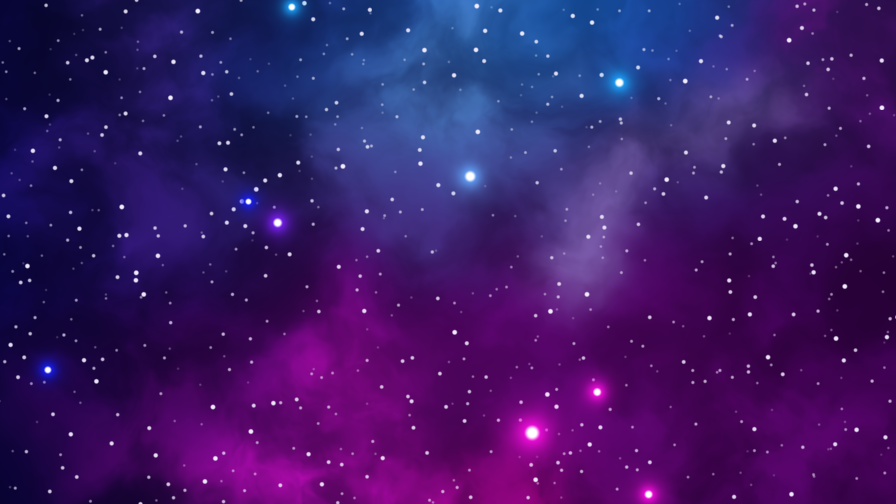
Write a Shadertoy shader that draws this background.

```glsl
const vec3 NAVY    = vec3(0.02, 0.01, 0.17);
const vec3 PLUM    = vec3(0.17, 0.00, 0.24);
const vec3 INDIGO  = vec3(0.03, 0.03, 0.36);
const vec3 VIOLET  = vec3(0.20, 0.09, 0.44);
const vec3 AZURE   = vec3(0.06, 0.34, 0.70);
const vec3 STEEL   = vec3(0.26, 0.46, 0.70);
const vec3 DUSK    = vec3(0.21, 0.21, 0.48);
const vec3 LILAC   = vec3(0.47, 0.38, 0.64);
const vec3 ORCHID  = vec3(0.32, 0.06, 0.42);
const vec3 PURPLE  = vec3(0.36, 0.02, 0.43);
const vec3 MAGENTA = vec3(0.72, 0.04, 0.70);
const vec3 CRIMSON = vec3(0.50, 0.00, 0.38);

const vec3 CYAN_GLOW   = vec3(0.10, 0.65, 1.00);
const vec3 ICE_GLOW    = vec3(0.40, 0.65, 1.00);
const vec3 BLUE_GLOW   = vec3(0.08, 0.12, 1.00);
const vec3 VIOLET_GLOW = vec3(0.50, 0.12, 1.00);
const vec3 PINK_GLOW   = vec3(1.00, 0.05, 0.90);

const float CLOUD_SCALE  = 5.0;
const float WARP_AMOUNT  = 0.16;
const int   STAR_LAYERS  = 3;
const float STAR_GRID    = 13.0;
const float STAR_CHANCE  = 0.42;
const float STAR_RADIUS  = 0.0046;

float hash(vec2 p) {
    vec3 q = fract(p.xyx * 0.1031);
    q += dot(q, q.yzx + 33.33);
    return fract((q.x + q.y) * q.z);
}

float noise(vec2 p) {
    vec2 i = floor(p), f = fract(p);
    f = f * f * (3.0 - 2.0 * f);
    return mix(mix(hash(i), hash(i + vec2(1, 0)), f.x),
               mix(hash(i + vec2(0, 1)), hash(i + vec2(1, 1)), f.x), f.y);
}

float fbm(vec2 p) {
    float sum = 0.0, amp = 0.5;
    for (int i = 0; i < 5; i++) {
        sum += amp * noise(p);
        p = mat2(1.6, 1.2, -1.2, 1.6) * p + 7.3;
        amp *= 0.5;
    }
    return sum;
}

// Soft elliptical patch, broken up by the cloud density
float patchMask(vec2 p, vec2 center, vec2 radius, float density) {
    vec2 d = (p - center) / radius;
    return clamp(exp(-dot(d, d)) * (0.5 + density), 0.0, 1.0);
}

float segmentDistance(vec2 p, vec2 a, vec2 b) {
    vec2 pa = p - a, ba = b - a;
    return length(pa - ba * clamp(dot(pa, ba) / dot(ba, ba), 0.0, 1.0));
}

vec3 nebula(vec2 p) {
    vec2 warp = vec2(fbm(p * CLOUD_SCALE), fbm(p * CLOUD_SCALE + 31.7)) - 0.48;
    vec2 q = p + WARP_AMOUNT * warp;
    float n = smoothstep(0.2, 0.8, fbm(q * CLOUD_SCALE * 1.4 + 11.0));

    // Dark sky and the blue left side
    vec3 col = mix(NAVY, PLUM, smoothstep(0.25, 1.2, p.x));
    col = mix(col, INDIGO, 0.7 * patchMask(q, vec2(0.05, 0.57), vec2(0.28, 0.26), n));
    col = mix(col, VIOLET, 0.9 * patchMask(q, vec2(0.30, 0.93), vec2(0.15, 0.24), n));
    col = mix(col, VIOLET, 0.7 * patchMask(q, vec2(0.24, 0.64), vec2(0.20, 0.18), n));

    // Blue top
    col = mix(col, AZURE, 0.95 * patchMask(q, vec2(1.08, 1.05), vec2(0.55, 0.36), 0.5));
    col = mix(col, DUSK, 0.8 * patchMask(q, vec2(0.90, 0.63), vec2(0.38, 0.16), n));
    col = mix(col, STEEL, 0.75 * patchMask(q, vec2(0.93, 0.86), vec2(0.22, 0.20), n));
    col = mix(col, ORCHID, 0.8 * patchMask(q, vec2(1.70, 0.95), vec2(0.20, 0.25), n));

    // Purple and magenta lower half
    col = mix(col, PURPLE, 0.9 * patchMask(q, vec2(0.95, 0.29), vec2(0.50, 0.23), 0.5));
    col = mix(col, PURPLE, 0.7 * patchMask(q, vec2(1.40, 0.10), vec2(0.45, 0.20), n));
    col = mix(col, PURPLE, 0.6 * patchMask(q, vec2(0.36, 0.18), vec2(0.24, 0.19), n));
    col = mix(col, CRIMSON, 0.7 * patchMask(q, vec2(0.95, 0.02), vec2(0.22, 0.12), n));
    col = mix(col, MAGENTA, 0.85 * patchMask(q, vec2(0.72, 0.24), vec2(0.12, 0.13), n));
    col = mix(col, MAGENTA, 0.9 * patchMask(q, vec2(0.66, 0.03), vec2(0.25, 0.12), n));

    // Pale bent band on the right
    float band = min(segmentDistance(q, vec2(1.14, 0.47), vec2(1.25, 0.68)),
                     segmentDistance(q, vec2(1.25, 0.68), vec2(1.54, 0.79)));
    col = mix(col, LILAC, 0.75 * exp(-band * band / 0.007) * (0.45 + 0.55 * n));
    return col * (0.84 + 0.32 * n);
}

// One faint or bright dot in some cells of a grid
float starLayer(vec2 p, float grid, float seed) {
    vec2 cell = floor(p * grid), id = cell + seed;
    vec2 offset = 0.1 + 0.8 * vec2(hash(id + 17.0), hash(id + 53.0));
    float bright = hash(id + 91.0);
    float radius = STAR_RADIUS * mix(0.45, 1.0, bright * bright);
    float d = length(p - (cell + offset) / grid);
    float edge = 1.0 / iResolution.y;
    float dotMask = 1.0 - smoothstep(radius - edge, radius + edge, d);
    return dotMask * step(hash(id), STAR_CHANCE) * mix(0.2, 1.0, bright);
}

vec3 addGlowStar(vec3 col, vec2 p, vec2 center, float size, vec3 tint) {
    float d = length(p - center) / size;
    col = mix(col, tint, 0.35 * exp(-d * d / 14.0) + 0.65 * exp(-d * d / 3.5));
    return mix(col, vec3(1), 1.0 - smoothstep(0.45, 1.1, d));
}

void mainImage(out vec4 fragColor, in vec2 fragCoord) {
    vec2 p = fragCoord / iResolution.y;
    vec3 col = nebula(p);

    for (int i = 0; i < STAR_LAYERS; i++) {
        float k = float(i);
        col = mix(col, vec3(0.95, 0.93, 1.0), starLayer(p + 0.37 * k, STAR_GRID + 5.0 * k, 130.0 * k));
    }

    // Large coloured stars
    col = addGlowStar(col, p, vec2(0.579, 0.986), 0.008, CYAN_GLOW);
    col = addGlowStar(col, p, vec2(1.229, 0.836), 0.010, CYAN_GLOW);
    col = addGlowStar(col, p, vec2(0.933, 0.650), 0.012, ICE_GLOW);
    col = addGlowStar(col, p, vec2(0.493, 0.600), 0.007, BLUE_GLOW);
    col = addGlowStar(col, p, vec2(0.551, 0.558), 0.010, VIOLET_GLOW);
    col = addGlowStar(col, p, vec2(0.095, 0.266), 0.008, BLUE_GLOW);
    col = addGlowStar(col, p, vec2(1.185, 0.222), 0.009, PINK_GLOW);
    col = addGlowStar(col, p, vec2(1.056, 0.141), 0.016, PINK_GLOW);
    col = addGlowStar(col, p, vec2(1.287, 0.019), 0.009, PINK_GLOW);
    fragColor = vec4(col, 1.0);
}
```
